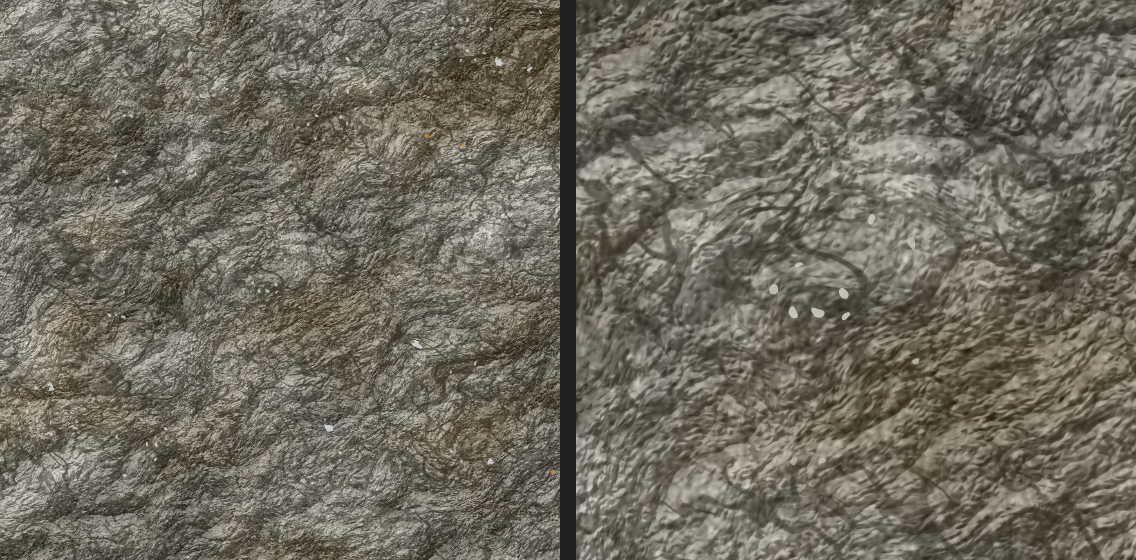
Left: the whole. Right: its middle third, enlarged.
Give the GLSL for this texture, as a WebGL 2 fragment shader.

```glsl
#version 300 es
precision highp float;
// Weathered grey rock face with rough relief, a crack network, brown soil and pale flecks.

uniform vec2 u_resolution;
out vec4 fragColor;

const mat2 OCTAVE = mat2(1.6, 1.2, -1.2, 1.6);   // doubles and turns each octave
const vec2 LIGHT = vec2(-0.5, 0.85);
const float FOLD_ANGLE = 0.5;

vec2 hash2(vec2 p) {
    p = vec2(dot(p, vec2(127.1, 311.7)), dot(p, vec2(269.5, 183.3)));
    return fract(sin(p) * 43758.5453);
}

float corner(vec2 cell, vec2 offset) {
    return dot(hash2(cell) * 2.0 - 1.0, offset);
}

// Gradient noise, roughly -1 to 1
float noise(vec2 p) {
    vec2 i = floor(p), f = fract(p);
    vec2 u = f * f * f * (f * (f * 6.0 - 15.0) + 10.0);
    vec2 x = vec2(1.0, 0.0), y = vec2(0.0, 1.0);
    float low = mix(corner(i, f), corner(i + x, f - x), u.x);
    float high = mix(corner(i + y, f - y), corner(i + 1.0, f - 1.0), u.x);
    return 1.5 * mix(low, high, u.y);
}

float fbm(vec2 p, int octaves) {
    float sum = 0.0, amp = 1.0;
    for (int i = 0; i < octaves; i++) {
        sum += amp * noise(p);
        p = OCTAVE * p + 7.3;
        amp *= 0.5;
    }
    return sum;
}

vec2 turn(vec2 p, float angle) {
    float c = cos(angle), s = sin(angle);
    return vec2(c * p.x + s * p.y, c * p.y - s * p.x);
}

// Coordinates stretched along an angle and bent by noise
vec2 foldSpace(vec2 p, float angle, float stretch) {
    vec2 bend = vec2(fbm(p * 5.0 + 3.1, 3), fbm(p * 5.0 + 21.7, 3));
    return turn(p + 0.025 * bend, angle) * vec2(1.0, stretch);
}

// Rounded lumps that meet in sharp creases
float relief(vec2 p) {
    vec2 q = foldSpace(p, FOLD_ANGLE, 1.35) * 6.0;
    float height = 0.0, amp = 0.42;
    for (int i = 0; i < 6; i++) {
        height += amp * abs(noise(q));
        q = OCTAVE * q + 11.9;
        amp *= 0.56;
    }
    return height;
}

// Thin broken lines along the zero contour of rough noise
float crack(vec2 p, float width) {
    float line = abs(noise(p) + 0.35 * noise(p * 2.7 + 5.0) + 0.12 * noise(p * 7.0));
    float present = smoothstep(-0.15, 0.25, noise(p * 0.8 + 40.0));
    return present * (1.0 - smoothstep(0.25 * width, width, line));
}

// Crack layers from long to short, alternately rising and falling
float crackNetwork(vec2 rising, vec2 falling) {
    float sum = 0.0, frequency = 5.0, strength = 1.0;
    for (int i = 0; i < 5; i++) {
        vec2 q = (i % 2 == 0 ? rising : falling) * frequency + float(i) * 13.0;
        sum = max(sum, strength * crack(q, 0.025 + 0.005 * frequency));
        frequency *= 1.6;
        strength *= 0.92;
    }
    return sum;
}

// Ragged spots, at most one in each cell
float fleck(vec2 p, float cells, float chance, float size) {
    vec2 cell = floor(p * cells);
    vec2 pick = hash2(cell + 5.0);
    vec2 offset = fract(p * cells) - 0.35 - 0.3 * hash2(cell + 17.0);
    float dist = length(turn(offset, pick.y * 3.0) * vec2(1.0, 1.5));
    dist += 0.8 * size * noise(p * 170.0);
    float radius = size * (0.4 + 0.6 * pick.y);
    float edge = cells / u_resolution.y;
    return step(pick.x, chance) * (1.0 - smoothstep(radius - edge, radius + edge, dist));
}

void main() {
    vec2 p = gl_FragCoord.xy / u_resolution.y;
    vec2 rising = foldSpace(p, FOLD_ANGLE, 1.7);
    vec2 falling = foldSpace(p + 2.0, -0.6, 1.5);

    // Relief lit from the upper left
    float reach = 0.0015;
    float height = relief(p);
    float slope = 0.2 * (height - relief(p + LIGHT * reach)) / reach;
    float shade = slope / sqrt(1.0 + slope * slope);

    // Broad patches, shadowed gullies and fine grain
    float patches = fbm(rising * 2.6 + 9.0, 4);
    float soil = smoothstep(-0.4, 0.7, fbm(rising * 2.8 + 31.0, 5));
    float gully = 1.0 - smoothstep(0.0, 0.16, abs(fbm(rising * 2.4 + 52.0, 4)));
    float grain = noise(p * 250.0) + 0.7 * noise(rising * 130.0 + 8.0);
    float cracks = crackNetwork(rising, falling);

    float tone = 0.51 + 0.15 * shade + 0.45 * (height - 0.24);
    tone += 0.11 * patches - 0.05 * (soil - 0.4) - 0.07 * gully;
    tone += 0.15 * grain;
    tone = mix(tone, 0.12 + 0.22 * tone, 0.8 * cracks);

    // Cool stone against brown soil
    vec3 stoneTint = vec3(0.01, 0.004, -0.03);
    vec3 soilTint = vec3(0.035, 0.0, -0.075);
    vec3 color = max(tone, 0.1) + mix(stoneTint, soilTint, soil);

    // Pale chips and rare lichen dots
    float clusters = smoothstep(0.0, 0.4, noise(p * 7.0 + 60.0));
    color = mix(color, vec3(0.83, 0.83, 0.8), 0.85 * clusters * fleck(p, 70.0, 0.12, 0.28));
    color = mix(color, vec3(0.85, 0.86, 0.87), 0.85 * fleck(p + 0.37, 14.0, 0.04, 0.12));
    color = mix(color, vec3(0.8, 0.55, 0.25), 0.8 * fleck(p + 0.71, 12.0, 0.03, 0.07));

    fragColor = vec4(clamp(color, 0.0, 1.0), 1.0);
}
```
